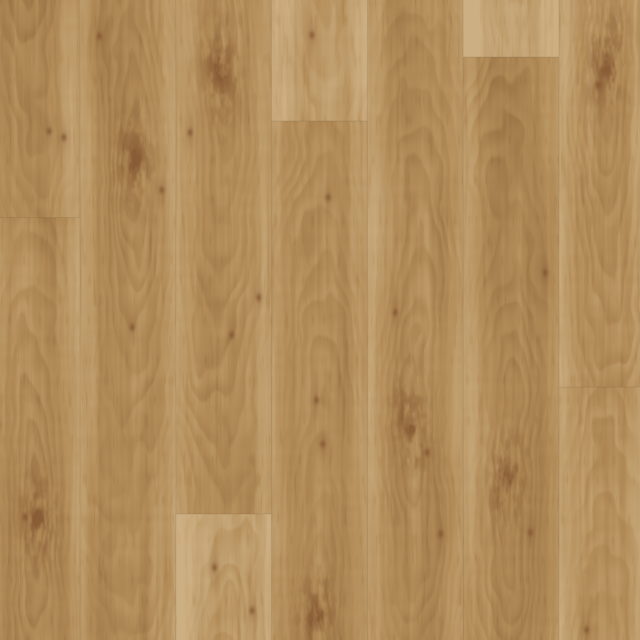
Reproduce this texture procedurally as a Shadertoy shader.

```glsl
// Oak plank floor: seven upright boards with staggered end joints, arched grain and knots.

const float PLANK_WIDTH = 0.1497;
const float LEFT_OVERHANG = 0.0247;

// Per column: height of the end joint (-1 = none), heart knot, tone below and above the joint
const float JOINT[7] = float[7](0.660, -1.0, 0.197, 0.811, -1.0, 0.911, 0.395);
const float KNOT[7] = float[7](0.19, 0.75, 0.89, 0.035, 0.34, 0.25, 0.90);
const float TONE_LOW[7] = float[7](0.47, 0.5, 0.72, 0.41, 0.5, 0.42, 0.56);
const float TONE_HIGH[7] = float[7](0.42, 0.45, 0.45, 0.68, 0.51, 0.80, 0.62);

const vec3 DARK_OAK = vec3(0.59, 0.435, 0.26);
const vec3 MID_OAK = vec3(0.70, 0.55, 0.345);
const vec3 PALE_OAK = vec3(0.80, 0.685, 0.51);
const vec3 KNOT_BROWN = vec3(0.50, 0.32, 0.18);

float hash(vec2 p) {
    return fract(sin(dot(p, vec2(127.1, 311.7))) * 43758.5453);
}

float noise(vec2 p) {
    vec2 i = floor(p), f = fract(p);
    f = f * f * (3.0 - 2.0 * f);
    return mix(mix(hash(i), hash(i + vec2(1, 0)), f.x),
               mix(hash(i + vec2(0, 1)), hash(i + vec2(1, 1)), f.x), f.y);
}

float fbm(vec2 p) {
    return 0.55 * noise(p) + 0.3 * noise(p * 2.1 + 7.3) + 0.15 * noise(p * 4.3 + 3.1);
}

// Soft elliptical spot, 1 at its centre
float spot(vec2 d, vec2 radius) {
    d /= radius;
    return exp(-dot(d, d));
}

// Growth rings cut lengthwise: slow darkening, then a quick return to pale
float growthRing(float r) {
    float f = fract(r);
    return smoothstep(0.1, 0.8, f) * (1.0 - smoothstep(0.82, 1.0, f));
}

vec3 woodRamp(float t) {
    t = clamp(t, 0.0, 1.0);
    return t < 0.5 ? mix(DARK_OAK, MID_OAK, 2.0 * t) : mix(MID_OAK, PALE_OAK, 2.0 * t - 1.0);
}

// u runs -0.5 to 0.5 across the board, y is the canvas height
vec3 board(float u, float y, float seed, float knotY, float tone) {
    vec2 q = vec2(u * PLANK_WIDTH, y) + seed * vec2(1.37, 2.91);
    float dy = y - knotY;

    // Nested arches stretched along the board around the heart knot
    float bend = fbm(q * vec2(16.0, 6.0)) - 0.5;
    float ripple = noise(q * vec2(45.0, 28.0)) - 0.5;
    float across = u + 0.16 * (noise(vec2(seed * 5.1, y * 5.0)) - 0.5);
    float r = length(vec2(across, 0.85 * dy)) + 0.22 * bend + 0.035 * ripple;
    float heart = 1.0 - smoothstep(0.15, 0.48, abs(across));
    float arches = growthRing(r * 15.0) * mix(0.25, 1.0, heart);
    arches *= 0.3 + 0.9 * noise(q * vec2(14.0, 5.0) + 9.0);

    // Straight fibres, broad stains and short pores
    float fibreX = q.x + 0.008 * bend;
    float fibre = noise(vec2(fibreX * 230.0, y * 5.0 + seed)) - 0.5;
    float streak = fbm(vec2(fibreX * 60.0, y * 1.8 + seed)) - 0.5;
    float stain = fbm(q * vec2(10.0, 4.0) + 21.0) - 0.5;
    float pores = smoothstep(0.68, 0.95, noise(vec2(fibreX * 330.0, y * 32.0 + seed)));
    float mottle = noise(q * vec2(35.0, 90.0)) - 0.5;

    // Pale sapwood along the long edges
    float sap = smoothstep(0.22, 0.5, abs(u + 0.12 * (hash(vec2(seed, 4.0)) - 0.5)));
    tone += 0.24 * sap - 0.20 * arches + 0.16 * fibre + 0.40 * streak
          + 0.32 * stain - 0.12 * pores + 0.05 * mottle + 0.04;
    vec3 color = woodRamp(tone);

    // Heart knot with a ragged reddish halo
    float ragged = fbm(q * vec2(110.0, 40.0));
    float halo = spot(vec2(across, dy), vec2(0.20, 0.075)) * smoothstep(0.25, 0.7, ragged);
    float core = spot(vec2(across, dy), vec2(0.075, 0.017));
    color = mix(color, KNOT_BROWN, clamp(0.6 * halo + 0.45 * core, 0.0, 0.8));

    // Scattered pin knots
    for (float k = 0.0; k < 3.0; k++) {
        vec2 pin = vec2(0.8 * hash(vec2(seed, k + 1.3)) - 0.4, hash(vec2(k + 6.7, seed)));
        vec2 d = vec2((u - pin.x) * PLANK_WIDTH, y - pin.y);
        float pinMark = 0.55 * spot(d, vec2(0.0045, 0.006)) + 0.2 * spot(d, vec2(0.007, 0.025));
        color = mix(color, KNOT_BROWN, pinMark);
    }
    return color;
}

vec3 planks(vec2 p) {
    float x = (p.x + LEFT_OVERHANG) / PLANK_WIDTH;
    int column = clamp(int(floor(x)), 0, 6);
    float u = x - float(column) - 0.5;
    float joint = JOINT[column], knotY = KNOT[column];
    bool upper = p.y > joint;

    // The heart knot belongs to one board only; the other has its knot out of view
    if (upper != (knotY > joint)) knotY = upper ? 1.3 : -0.3;
    float seed = float(column) + (upper ? 1.0 : 11.0);
    float tone = upper ? TONE_HIGH[column] : TONE_LOW[column];
    vec3 color = board(u, p.y, seed, knotY, tone);

    // Hairline seams
    float seam = 1.0 - smoothstep(0.0003, 0.0014, (0.5 - abs(u)) * PLANK_WIDTH);
    float end = 1.0 - smoothstep(0.0003, 0.0014, abs(p.y - joint));
    return color * (1.0 - 0.07 * max(seam, end));
}

void mainImage(out vec4 fragColor, in vec2 fragCoord) {
    // Four samples per pixel smooth the joints and the fine grain
    vec3 sum = vec3(0.0);
    for (int i = 0; i < 4; i++) {
        vec2 offset = vec2(i % 2, i / 2) * 0.5 - 0.25;
        sum += planks((fragCoord + offset) / iResolution.xy);
    }
    fragColor = vec4(sum / 4.0, 1.0);
}
```
